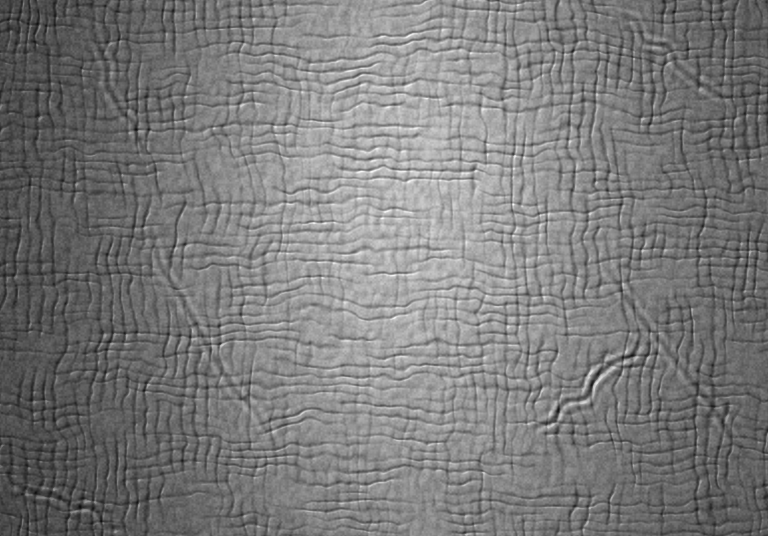
Reproduce this texture procedurally as a Shadertoy shader.

```glsl
// Grey embossed leather with a woven grain, diagonal wrinkles and a soft sheen.

float hash(vec2 p) {
    vec3 q = fract(p.xyx * 0.1031);
    q += dot(q, q.yzx + 33.33);
    return fract((q.x + q.y) * q.z);
}

float noise(vec2 p) {
    vec2 i = floor(p), f = fract(p);
    f = f * f * (3.0 - 2.0 * f);
    return mix(mix(hash(i), hash(i + vec2(1, 0)), f.x),
               mix(hash(i + vec2(0, 1)), hash(i + vec2(1, 1)), f.x), f.y);
}

vec2 noise2(vec2 p) {
    return vec2(noise(p), noise(p + 47.3)) - 0.5;
}

// Soft furrow repeated once per unit
float furrow(float u) {
    float d = fract(u) - 0.5;
    return exp(-30.0 * d * d);
}

// Bundle of parallel folds along a segment (start in xy, end in zw)
float wrinkle(vec2 p, vec4 s) {
    vec2 axis = s.zw - s.xy;
    float len = length(axis);
    axis /= len;
    vec2 q = p - s.xy;
    float along = dot(q, axis) / len;
    float across = dot(q, vec2(-axis.y, axis.x));
    across += 0.03 * (noise(vec2(along * 7.0, s.x * 50.0)) - 0.5);
    float taper = smoothstep(-0.1, 0.2, along) * smoothstep(1.1, 0.75, along);
    float spread = across / 0.02;
    return taper * exp(-spread * spread) * cos(across * 290.0);
}

float leatherHeight(vec2 p) {
    const vec4 folds[6] = vec4[6](
        vec4(0.28, 0.56, 0.51, 0.16), vec4(1.15, 0.98, 1.37, 0.80),
        vec4(1.00, 0.19, 1.21, 0.36), vec4(0.17, 0.96, 0.28, 0.68),
        vec4(1.13, 0.50, 1.41, 0.13), vec4(0.00, 0.12, 0.24, 0.01));

    // Woven furrows: upright at the sides, level in the middle
    vec2 w = p + 0.03 * noise2(p * 8.0) + 0.014 * noise2(p * 29.0)
               + 0.005 * noise2(p * 75.0);
    float middle = exp(-pow((p.x - 0.70) / 0.24, 2.0));
    float columns = furrow(w.x * 47.0) * smoothstep(0.1, 0.8, noise(w * vec2(42, 15)));
    float rows = furrow(w.y * 52.0) * smoothstep(0.1, 0.8, noise(w * vec2(15, 45) + 9.0));
    float h = -columns * mix(1.0, 0.3, middle) - rows * mix(0.65, 0.8, middle);

    // Pebbled surface and long folds
    h += 0.55 * noise(p * vec2(95, 70));
    for (int i = 0; i < 6; i++) h -= 0.75 * wrinkle(p, folds[i]);
    return h;
}

void mainImage(out vec4 fragColor, in vec2 fragCoord) {
    vec2 p = fragCoord / iResolution.y;
    vec2 uv = fragCoord / iResolution.xy;

    // Sheen down the middle, strongest above centre, with dark corners
    float sheen = exp(-pow((p.x - 0.74) / 0.44, 2.0));
    float upper = exp(-pow((uv.y - 0.72) / 0.55, 2.0));
    float tone = 0.30 + 0.08 * uv.x + 0.31 * sheen * mix(0.5, 1.0, upper);
    vec2 edge = uv - 0.5;
    tone *= 1.06 - 0.45 * dot(edge, edge);

    // Relief lit from the upper left
    vec2 towardLight = vec2(-0.0013, 0.0016);
    float h = leatherHeight(p);
    float slope = leatherHeight(p - towardLight) - leatherHeight(p + towardLight);
    tone *= 1.0 + 0.40 * slope + 0.26 * h;
    tone += 0.16 * smoothstep(0.25, 0.9, slope) * noise(p * 120.0);

    // Fine sparkle
    tone += 0.09 * (noise(p * 270.0) - 0.5);
    fragColor = vec4(vec3(clamp(tone, 0.0, 1.0)), 1.0);
}
```
